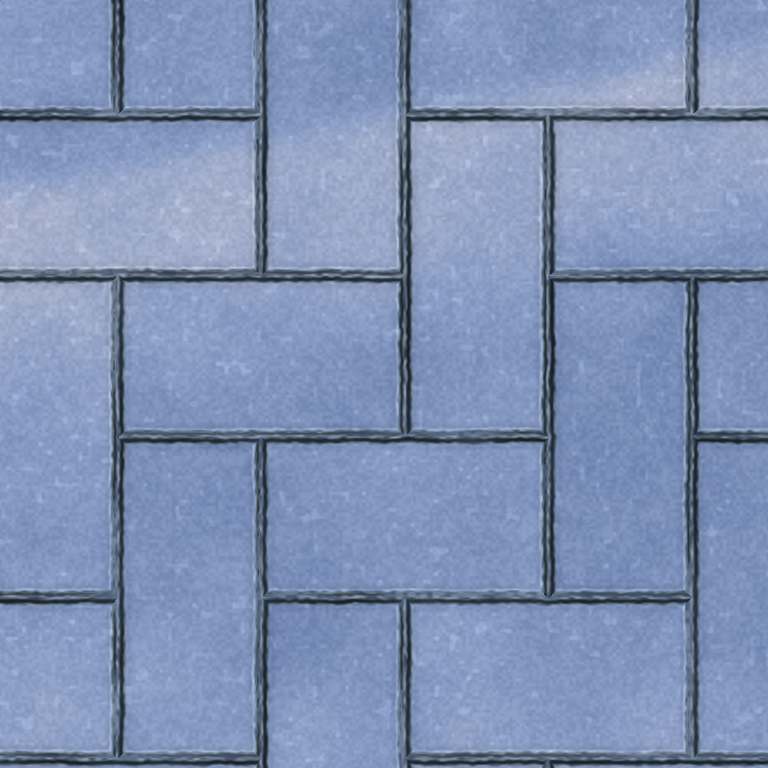
Write a three.js fragment shader that draws this texture.

```glsl
#define CELL vec2(0.1869, 0.2096)
#define ORIGIN vec2(-0.0333, -0.0599)
#define JOINT_HALF 0.0088
#define GROOVE_OFFSET 0.0045
#define GROOVE_HALF 0.0026
#define SOFTNESS 0.0022
#define DEEP_BLUE vec3(0.43, 0.51, 0.69)
#define MID_BLUE vec3(0.53, 0.61, 0.77)
#define PALE_BLUE vec3(0.65, 0.69, 0.80)
#define GRIT vec3(0.36, 0.42, 0.49)
#define GROOVE vec3(0.07, 0.11, 0.13)

varying vec2 vUv;

float hash(vec2 p) {
  vec3 q = fract(vec3(p.xyx) * 0.1031);
  q += dot(q, q.yzx + 33.33);
  return fract((q.x + q.y) * q.z);
}

float noise(vec2 p) {
  vec2 i = floor(p);
  vec2 f = fract(p);
  f = f * f * (3.0 - 2.0 * f);
  return mix(mix(hash(i), hash(i + vec2(1.0, 0.0)), f.x),
             mix(hash(i + vec2(0.0, 1.0)), hash(i + vec2(1.0)), f.x), f.y);
}

float fbm(vec2 p) {
  float sum = 0.0;
  float amp = 0.5;
  for (int i = 0; i < 4; i++) {
    sum += amp * noise(p);
    p = p * 2.03 + 17.3;
    amp *= 0.5;
  }
  return sum / 0.9375;
}

// Soft strip of given half width around zero
float band(float d, float halfWidth) {
  return 1.0 - smoothstep(halfWidth - SOFTNESS, halfWidth + SOFTNESS, abs(d));
}

// Two-by-one herringbone: signed offsets to the nearest joints, plus brick id
vec2 herringbone(vec2 pos, out vec2 brick) {
  vec2 p = (pos - ORIGIN) / CELL;
  vec2 c = floor(p);
  float k = mod(c.x - c.y, 4.0);
  bool lying = k < 0.5 || k > 2.5;
  brick = c;
  if (k < 0.5) brick.x -= 1.0;
  else if (k < 1.5) brick.y -= 1.0;
  vec2 extent = CELL * (lying ? vec2(2.0, 1.0) : vec2(1.0, 2.0));
  vec2 local = (p - brick) * CELL;
  return local - extent * step(extent * 0.5, local);
}

// Diagonal pale light, fading downwards
float paleLight(vec2 pos) {
  float d = pos.y - 0.25 + 0.195 * pos.x + 0.03 * (fbm(pos * 6.0) - 0.5);
  float glow = smoothstep(-0.035, 0.035, d) * (1.0 - smoothstep(0.1, 0.36, d));
  return glow + 0.4 * smoothstep(0.72, 1.0, pos.y);
}

vec3 stoneColor(vec2 pos, vec2 brick) {
  float tone = 0.32 + 0.5 * paleLight(pos);
  tone += 0.24 * (hash(brick + 41.0) - 0.5);
  tone += 0.5 * (fbm(pos * 9.0 + hash(brick) * 20.0) - 0.5);
  tone += 0.22 * (fbm(pos * 75.0) - 0.5);
  vec3 col = mix(DEEP_BLUE, MID_BLUE, clamp(tone * 2.0, 0.0, 1.0));
  col = mix(col, PALE_BLUE, clamp(tone * 2.0 - 1.0, 0.0, 1.0));
  // Fine grain and pale pits
  col += 0.07 * (noise(pos * 230.0) - 0.5);
  col += 0.06 * smoothstep(0.78, 0.95, noise(pos * 95.0 + 7.0));
  return col;
}

void main() {
  vec2 pos = vec2(vUv.x, 1.0 - vUv.y);

  // Slightly uneven joints
  vec2 wobble = vec2(noise(pos * 28.0), noise(pos * 28.0 + 50.0)) - 0.5;
  vec2 chips = vec2(noise(pos * 130.0), noise(pos * 130.0 + 90.0)) - 0.5;
  vec2 brick;
  vec2 offsets = herringbone(pos + 0.002 * wobble + 0.0018 * chips, brick);
  bool upright = abs(offsets.x) < abs(offsets.y);
  float s = upright ? offsets.x : offsets.y;
  vec2 track = upright ? pos.yx : pos;

  vec3 col = stoneColor(pos, brick);

  // Shaded shoulder and bright rim beside the joint
  float wear = noise(track * vec2(13.0, 40.0) + 3.0);
  float fleck = noise(track * vec2(125.0, 330.0));
  col *= 1.0 - 0.1 * (1.0 - smoothstep(0.008, 0.022, abs(s)));
  col += 0.16 * band(s + 0.0098, 0.0016) * (0.4 + fleck);
  col += 0.07 * band(s - 0.0112, 0.0012) * fleck;

  // Gritty filling
  float grit = band(s, JOINT_HALF);
  vec3 filling = GRIT + 0.42 * (fleck - 0.42);
  col = mix(col, filling, grit * (0.62 + 0.3 * wear));

  // Dark crevices: a steady lower one and a broken upper one
  float lower = band(s - GROOVE_OFFSET, GROOVE_HALF);
  float upper = band(s + GROOVE_OFFSET, GROOVE_HALF * 0.7);
  float broken = smoothstep(0.3, 0.65, 0.6 * wear + 0.45 * fleck);
  float strength = upright ? 0.85 : 0.6;
  col = mix(col, GROOVE, upper * broken * strength);
  col = mix(col, GROOVE, lower * (0.72 + 0.26 * wear));

  gl_FragColor = vec4(clamp(col, 0.0, 1.0), 1.0);
}
```
